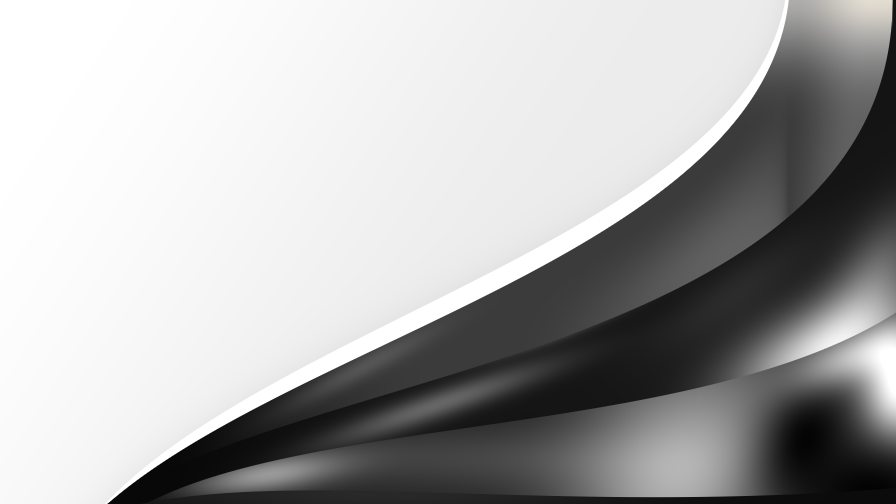
Write a WebGL 2 fragment shader that draws this background.

```glsl
#version 300 es
precision highp float;
// Draws glossy black and grey folds sweeping under a white ribbon on a pale ground.

uniform vec2 u_resolution;
out vec4 outColor;

// Cubic Bezier edges, four control points each; canvas is 16/9 wide and 1 high
const float ASPECT = 16.0 / 9.0;
const mat4x2 RIBBON_TOP  = mat4x2(0.208, 0.0, 0.556, 0.366, 1.481, 0.542, 1.558, 1.0);
const mat4x2 RIBBON_BASE = mat4x2(0.213, 0.0, 0.590, 0.329, 1.509, 0.502, 1.565, 1.0);
const mat4x2 STRAP_BASE  = mat4x2(0.213, 0.0, 0.590, 0.271, 1.771, 0.294, 1.771, 1.0);
const mat4x2 FOLD_BASE   = mat4x2(0.289, 0.0, 0.625, 0.178, 1.389, 0.132, 1.778, 0.380);
const mat4x2 HEM         = mat4x2(0.278, 0.0, 0.625, 0.069, 1.111, -0.023, 1.778, 0.032);

const vec3 RIBBON_WHITE = vec3(1.0);
const vec3 WARM_TINT = vec3(0.07, 0.045, 0.0);
const float GROUND_FALLOFF = 0.075;
const float SHADOW_DEPTH = 0.035;
const float SHADOW_WIDTH = 0.03;
const int SEARCH_STEPS = 14;

vec2 bezier(mat4x2 c, float t) {
    float s = 1.0 - t;
    return c * vec4(s * s * s, 3.0 * s * s * t, 3.0 * s * t * t, t * t * t);
}

vec2 bezierTangent(mat4x2 c, float t) {
    float s = 1.0 - t;
    return (c[1] - c[0]) * s * s + 2.0 * (c[2] - c[1]) * s * t + (c[3] - c[2]) * t * t;
}

// Signed distance to the tangent line at the same x, positive above the curve
float edgeDistance(vec2 p, mat4x2 c) {
    float lo = 0.0, hi = 1.0;
    for (int i = 0; i < SEARCH_STEPS; i++) {
        float mid = 0.5 * (lo + hi);
        if (bezier(c, mid).x < p.x) lo = mid; else hi = mid;
    }
    float t = 0.5 * (lo + hi);
    vec2 dir = normalize(bezierTangent(c, t));
    return dot(p - bezier(c, t), vec2(-dir.y, dir.x));
}

// Rotated elliptical soft light
float glow(vec2 p, vec2 center, float angle, vec2 radii) {
    float c = cos(angle), s = sin(angle);
    vec2 d = p - center;
    vec2 q = vec2(c * d.x + s * d.y, c * d.y - s * d.x) / radii;
    return exp(-dot(q, q));
}

float coverBelow(float d) {
    return clamp(0.5 - d * u_resolution.y, 0.0, 1.0);
}

vec3 groundColor(vec2 p, float d) {
    float fade = smoothstep(0.1, 1.0, 0.7 * p.x + 0.45 * (1.0 - p.y));
    float shadow = SHADOW_DEPTH * exp(-max(d, 0.0) / SHADOW_WIDTH);
    return vec3(1.0 - GROUND_FALLOFF * fade - shadow);
}

vec3 strapColor(vec2 p, float d) {
    float v = 0.03 + 0.20 * smoothstep(0.3, 0.85, p.x);
    v += 0.15 * smoothstep(0.02, 0.16, -d) * smoothstep(1.0, 1.45, p.x);
    v += 0.45 * pow(smoothstep(0.7, 1.02, p.y), 2.0);
    v += 0.13 * glow(p, vec2(0.706, 0.264), 0.48, vec2(0.17, 0.022));
    return vec3(v) + WARM_TINT * glow(p, vec2(1.74, 1.0), 0.0, vec2(0.12, 0.06));
}

vec3 foldColor(vec2 p, float d) {
    float v = 0.03 + 0.05 * smoothstep(0.3, 0.8, p.x);
    v += 0.80 * glow(p, vec2(1.645, 0.300), 0.42, vec2(0.20, 0.09));
    v += 0.30 * glow(p, vec2(1.736, 0.456), 1.00, vec2(0.15, 0.07));
    v += 0.32 * glow(p, vec2(0.868, 0.197), 0.33, vec2(0.24, 0.028));
    v += 0.08 * glow(p, vec2(1.458, 0.420), 0.60, vec2(0.20, 0.05));
    // Thin lit seam under the strap
    v += 0.14 * exp(-abs(d) / 0.008) * glow(p, vec2(1.1, 0.32), 0.4, vec2(0.16, 0.1));
    return vec3(v);
}

vec3 underFoldColor(vec2 p) {
    float v = 0.04 + 0.10 * smoothstep(0.3, 0.6, p.x);
    v += 0.45 * glow(p, vec2(0.520, 0.056), 0.15, vec2(0.16, 0.035));
    v += 0.12 * glow(p, vec2(0.930, 0.090), 0.00, vec2(0.35, 0.06));
    v += 0.55 * glow(p, vec2(1.354, 0.060), 0.90, vec2(0.26, 0.20));
    // Dark hollows, then the reflections beside them
    v *= 1.0 - 0.95 * glow(p, vec2(1.60, 0.13), -0.3, vec2(0.085, 0.13));
    v += 0.50 * glow(p, vec2(1.680, 0.290), 0.40, vec2(0.12, 0.05));
    v += 0.90 * glow(p, vec2(1.787, 0.236), 0.00, vec2(0.075, 0.12));
    v *= 1.0 - 0.95 * glow(p, vec2(1.73, 0.02), 0.0, vec2(0.16, 0.10));
    return vec3(v);
}

vec3 hemColor(vec2 p) {
    return vec3(0.04 + 0.12 * glow(p, vec2(0.75, 0.02), 0.0, vec2(0.5, 0.05)));
}

void main() {
    vec2 p = gl_FragCoord.xy / u_resolution * vec2(ASPECT, 1.0);
    float top = edgeDistance(p, RIBBON_TOP);
    float base = edgeDistance(p, RIBBON_BASE);
    float strap = edgeDistance(p, STRAP_BASE);

    // Layers from back to front
    vec3 color = groundColor(p, top);
    color = mix(color, RIBBON_WHITE, coverBelow(top));
    color = mix(color, strapColor(p, base), coverBelow(base));
    color = mix(color, foldColor(p, strap), coverBelow(strap));
    color = mix(color, underFoldColor(p), coverBelow(edgeDistance(p, FOLD_BASE)));
    color = mix(color, hemColor(p), coverBelow(edgeDistance(p, HEM)));
    outColor = vec4(clamp(color, 0.0, 1.0), 1.0);
}
```
